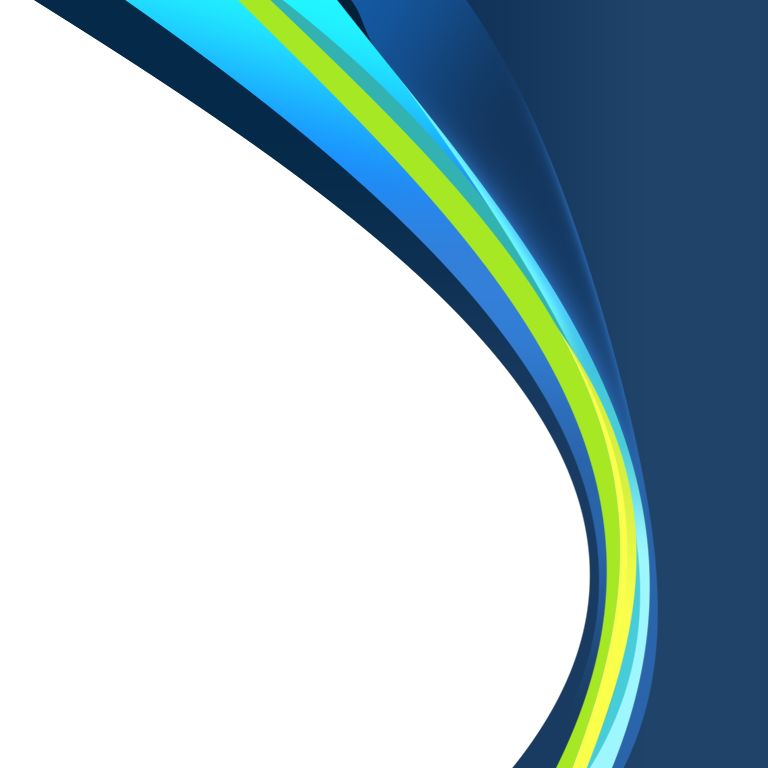
A three.js fragment shader for this background:

```glsl
// Draws a sweeping ribbon of blue, green, yellow and cyan between white and navy.
varying vec2 vUv;

const float EDGE_SOFT = 0.0013;
const vec3 WHITE = vec3(1.0);
const vec3 NAVY_DEEP = vec3(0.02, 0.165, 0.285);
const vec3 NAVY_MID = vec3(0.10, 0.23, 0.38);
const vec3 NAVY_LIGHT = vec3(0.122, 0.263, 0.412);
const vec3 NAVY_SHADE = vec3(0.07, 0.20, 0.35);
const vec3 SHEET_BLUE = vec3(0.08, 0.35, 0.64);
const vec3 RIM_BLUE = vec3(0.18, 0.43, 0.73);
const vec3 CYAN = vec3(0.13, 0.96, 1.0);
const vec3 AZURE = vec3(0.10, 0.56, 1.0);
const vec3 STEEL = vec3(0.20, 0.50, 0.85);
const vec3 LIME = vec3(0.65, 0.91, 0.14);
const vec3 TEAL = vec3(0.20, 0.70, 0.70);
const vec3 TURQUOISE = vec3(0.28, 0.80, 0.85);
const vec3 ICE = vec3(0.42, 0.96, 1.0);
const vec3 PALE_ICE = vec3(0.62, 0.97, 1.0);
const vec3 YELLOW = vec3(0.98, 1.0, 0.30);
const vec3 YELLOW_LIME = vec3(0.84, 0.94, 0.25);

// Quartic curve through five evenly spaced x values, from top (t = 0) to bottom (t = 4).
float curve(float t, float a, float b, float c, float d, float e) {
  float d1 = b - a;
  float d2 = c - 2.0 * b + a;
  float d3 = d - 3.0 * c + 3.0 * b - a;
  float d4 = e - 4.0 * d + 6.0 * c - 4.0 * b + a;
  return a + t * (d1 + (t - 1.0) / 2.0 * (d2 + (t - 2.0) / 3.0 * (d3 + (t - 3.0) / 4.0 * d4)));
}

// Coverage of the area to the right of an edge.
float rightOf(float x, float edge) {
  return smoothstep(-EDGE_SOFT, EDGE_SOFT, x - edge);
}

// Vertical colour run of the broad ribbon, tilted so that its right side stays cyan longer.
vec3 ribbonBlue(float x, float down) {
  float h = down - 0.30 * (x - 0.30);
  vec3 c = mix(CYAN, AZURE, smoothstep(-0.04, 0.20, h));
  c = mix(c, STEEL, smoothstep(0.17, 0.36, down));
  c = mix(c, RIM_BLUE * 0.9, smoothstep(0.38, 0.65, down));
  return mix(c, NAVY_MID, smoothstep(0.70, 0.95, down));
}

// Dark translucent sheet behind the ribbon, lit at the top and along both sides.
vec3 sheetColor(float x, float down, float leftEdge, float rightEdge) {
  float across = clamp((x - leftEdge) / max(rightEdge - leftEdge, 0.004), 0.0, 1.0);
  float glow = 1.0 - smoothstep(0.0, 0.25, down + 0.12 * across);
  vec3 c = mix(NAVY_SHADE * 1.05, SHEET_BLUE, glow);
  float innerGlow = exp(-max(x - leftEdge, 0.0) / 0.018) * smoothstep(0.06, 0.25, down);
  c = mix(c, STEEL * 0.9, innerGlow * 0.75);
  float rim = exp(-max(rightEdge - x, 0.0) / 0.006) * smoothstep(0.04, 0.30, down);
  c = mix(c, RIM_BLUE, rim * 0.85);
  c = mix(c, RIM_BLUE * 0.92, smoothstep(0.54, 0.64, down));
  // Shadow wedge at the top
  float wedge = 0.018 * (1.0 - smoothstep(0.0, 0.065, down));
  return mix(NAVY_DEEP * 0.75, c, rightOf(x, leftEdge + wedge));
}

void main() {
  float x = vUv.x;
  float down = 1.0 - vUv.y;
  float t = 4.0 * down;

  // Edges, from left to right
  float navyLeft = curve(t, 0.044, 0.414, 0.674, 0.768, 0.667);
  float blueLeft = curve(t, 0.163, 0.482, 0.699, 0.780, 0.697);
  float limeLeft = curve(t, 0.310, 0.553, 0.729, 0.790, 0.724);
  float limeRight = curve(t, 0.352, 0.598, 0.762, 0.806, 0.745);
  float tealRight = curve(t, 0.368, 0.622, 0.768, 0.820, 0.760);
  float yellowRight = curve(t, 0.260, 0.566, 0.771, 0.828, 0.764);
  float iceLeft = curve(t, 0.443, 0.624, 0.766, 0.833, 0.768);
  float ribbonRight = curve(t, 0.439, 0.635, 0.786, 0.846, 0.797);
  float sheetRight = curve(t, 0.607, 0.733, 0.810, 0.855, 0.812);

  // Broad bands
  vec3 blue = ribbonBlue(x, down);
  vec3 navy = mix(NAVY_DEEP, NAVY_MID, smoothstep(0.15, 0.60, down));
  vec3 color = mix(WHITE, navy, rightOf(x, navyLeft));
  color = mix(color, blue, rightOf(x, blueLeft));
  color = mix(color, LIME, rightOf(x, limeLeft));
  color = mix(color, TEAL, rightOf(x, limeRight));
  vec3 innerBlue = mix(blue, TURQUOISE, smoothstep(0.45, 0.60, down));
  color = mix(color, innerBlue, rightOf(x, tealRight));

  // Bright outer fold, turquoise where it turns
  vec3 ice = mix(ICE, TURQUOISE, smoothstep(0.38, 0.49, down));
  ice = mix(ice, PALE_ICE, smoothstep(0.56, 0.74, down));
  float foldShade = smoothstep(0.0, 0.016, x - iceLeft) * (1.0 - smoothstep(0.4, 0.55, down));
  ice = mix(ice, AZURE, 0.35 * foldShade);
  color = mix(color, ice, rightOf(x, iceLeft));

  // Yellow stripe with a paler inner half
  float yellowMask = rightOf(x, limeRight) * (1.0 - rightOf(x, yellowRight));
  float yellowSplit = mix(limeRight, yellowRight, 0.45);
  vec3 outerYellow = mix(YELLOW_LIME, YELLOW, smoothstep(0.62, 0.82, down));
  vec3 yellow = mix(YELLOW, outerYellow, rightOf(x, yellowSplit));
  color = mix(color, yellow, yellowMask);

  // Sheet and backdrop
  color = mix(color, sheetColor(x, down, ribbonRight, sheetRight), rightOf(x, ribbonRight));
  vec3 backdrop = mix(NAVY_SHADE, NAVY_LIGHT, smoothstep(0.60, 0.87, x));
  color = mix(color, backdrop, rightOf(x, max(sheetRight, ribbonRight)));

  gl_FragColor = vec4(color, 1.0);
}
```
